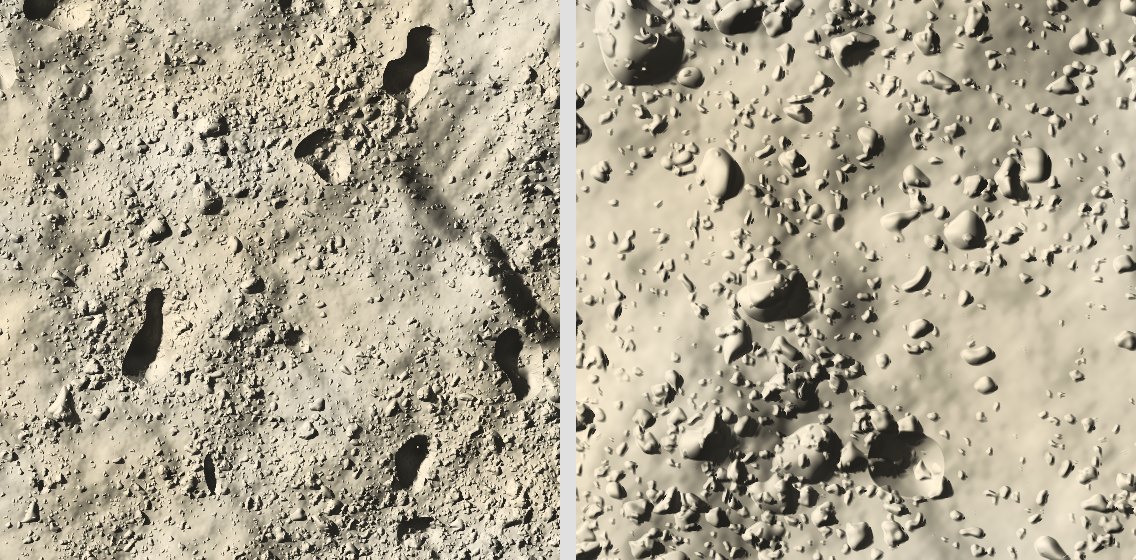
Left, the full canvas; right, a detail of the centre.
This texture is drawn by a WebGL 1 fragment shader. Its source:

```glsl
precision highp float;
// Sunlit mound of pale, dry sand strewn with clods, pits and a diagonal crest.
// A height field of noise, streaks and cellular domes is lit by a low sun, with
// cast shadows found by marching from each point towards the light.
uniform vec2 u_resolution;

const vec3 SHADOW_COLOR = vec3(0.10, 0.095, 0.085);
const vec3 SAND_MID = vec3(0.65, 0.63, 0.56);
const vec3 SAND_LIGHT = vec3(0.91, 0.88, 0.81);
const vec3 WARM_TINT = vec3(1.02, 0.99, 0.93);
const vec2 SUN_HEADING = vec2(-0.88, 0.475);
const float SUN_COS = 0.8;
const float SUN_SIN = 0.6;
const float SUN_GAIN = 1.24;
const float CLOD_HEIGHT = 0.7;
const float PIT_DEPTH = 0.95;
const float SLOPE_STEP = 0.0016;
const vec2 CREST_POINT = vec2(0.39, 0.97);
const vec2 CREST_NORMAL = vec2(0.72, 0.69);
const int SHADOW_STEPS = 8;

vec2 hash2(vec2 p) {
  vec3 a = fract(p.xyx * vec3(0.1031, 0.1030, 0.0973));
  a += dot(a, a.yzx + 33.33);
  return fract((a.xx + a.yz) * a.zy);
}

float noise(vec2 p) {
  vec2 i = floor(p), f = fract(p);
  f = f * f * f * (f * (f * 6.0 - 15.0) + 10.0);
  float low = mix(hash2(i).x, hash2(i + vec2(1.0, 0.0)).x, f.x);
  float high = mix(hash2(i + vec2(0.0, 1.0)).x, hash2(i + 1.0).x, f.x);
  return mix(low, high, f.y);
}

vec2 rotate(vec2 p, float angle) {
  float c = cos(angle), s = sin(angle);
  return vec2(c * p.x - s * p.y, s * p.x + c * p.y);
}

// Scattered, sheared domes; density is the share of cells that hold one.
float clods(vec2 p, float freq, float density) {
  vec2 q = rotate(p, freq) * freq + freq;
  q += 0.5 * (vec2(noise(q * 1.9), noise(q * 1.9 + 19.0)) - 0.5);
  vec2 corner = floor(q - 0.5);
  float top = 0.0;
  for (int y = 0; y < 2; y++) {
    for (int x = 0; x < 2; x++) {
      vec2 cell = corner + vec2(float(x), float(y));
      vec2 place = hash2(cell), form = hash2(cell + 57.0);
      vec2 d = q - cell - 0.25 - 0.5 * place;
      d.x += 0.8 * (form.y - 0.5) * d.y;
      float presence = smoothstep(0.0, 0.12, density - fract(7.0 * (place.x + form.y)));
      float radius = max(mix(0.22, 0.55, form.x * form.x) * presence, 0.001);
      top = max(top, radius - dot(d, d) / radius);
    }
  }
  return top / freq;
}

// Share of loose rubble: low in the smooth upper left, high below and right.
float roughness(vec2 p) {
  float patches = 0.65 * noise(p * 5.0 + 3.0) + 0.35 * noise(p * 13.0 + 8.0);
  return smoothstep(0.1, 0.85, patches + 0.3 * (p.x - p.y) + 0.06);
}

float height(vec2 p) {
  float rough = roughness(p);

  // Broad relief, with fine octaves fading out on smooth sand
  float h = 0.04 * noise(p * 5.0 + 31.0) + 0.016 * noise(rotate(p, 0.6) * 11.0);
  h += 0.006 * noise(rotate(p, 1.1) * 27.0);
  h += (0.4 + 0.6 * rough) * 0.0026 * noise(rotate(p, 0.3) * 62.0);
  h += (0.3 + 0.7 * rough) * 0.0011 * noise(rotate(p, 0.8) * 145.0);

  // Crest falling away to the right, and slide streaks down both flanks
  float side = dot(p - CREST_POINT, CREST_NORMAL) + 0.09 * (noise(p * 6.0) - 0.5);
  float lower = smoothstep(0.9, 0.5, p.y);
  h -= 0.055 * lower * smoothstep(0.0, 0.07, side);
  float leftStreak = noise(rotate(p, -0.75) * vec2(32.0, 6.0));
  float rightStreak = noise(rotate(p, 0.65) * vec2(38.0, 9.0));
  h += 0.0055 * mix(leftStreak, rightStreak, smoothstep(-0.03, 0.03, side));

  // Rubble from lumps to grit, and upright hollows
  float rubble = clods(p, 16.0, 0.32 * rough) + clods(p, 36.0, 0.5 * rough);
  rubble += clods(p, 76.0, 0.08 + 0.55 * rough) + clods(p, 140.0, 0.12 + 0.5 * rough);
  float pits = clods(p * vec2(1.0, 0.75), 9.0, 0.12 + 0.2 * rough);
  return h + CLOD_HEIGHT * rubble - PIT_DEPTH * pits;
}

// Fraction of sun that reaches a point, soft at the shadow's edge.
float sunlight(vec2 p, float ground) {
  float lit = 1.0, reach = 0.0025;
  for (int i = 0; i < SHADOW_STEPS; i++) {
    float clearance = ground + reach * SUN_SIN / SUN_COS - height(p + SUN_HEADING * reach);
    lit = min(lit, smoothstep(-0.12, 0.12, clearance / reach));
    reach *= 1.5;
  }
  return lit;
}

void main() {
  vec2 p = gl_FragCoord.xy / u_resolution;
  float ground = height(p);
  vec2 slope = vec2(height(p + vec2(SLOPE_STEP, 0.0)), height(p + vec2(0.0, SLOPE_STEP)));
  slope = (slope - ground) / SLOPE_STEP;
  vec3 normal = normalize(vec3(-slope, 1.0));

  // Direct sun plus faint sky light, with highlights compressed
  float sun = max(dot(normal, vec3(SUN_HEADING * SUN_COS, SUN_SIN)), 0.0);
  float tone = 0.02 + 0.13 * normal.z * noise(p * 40.0) + SUN_GAIN * sun * sunlight(p, ground);
  tone += 0.06 * tone * (noise(p * 230.0) + noise(p * 90.0) - 1.0);
  tone = min(tone - 0.6 * max(tone - 0.84, 0.0), 1.05);

  vec3 color = mix(SHADOW_COLOR, SAND_MID, min(tone / 0.66, 1.0));
  color += (SAND_LIGHT - SAND_MID) * max(tone - 0.66, 0.0) / 0.28;
  color *= mix(vec3(1.0), WARM_TINT, noise(p * 7.0 + 50.0));
  gl_FragColor = vec4(color, 1.0);
}
```
